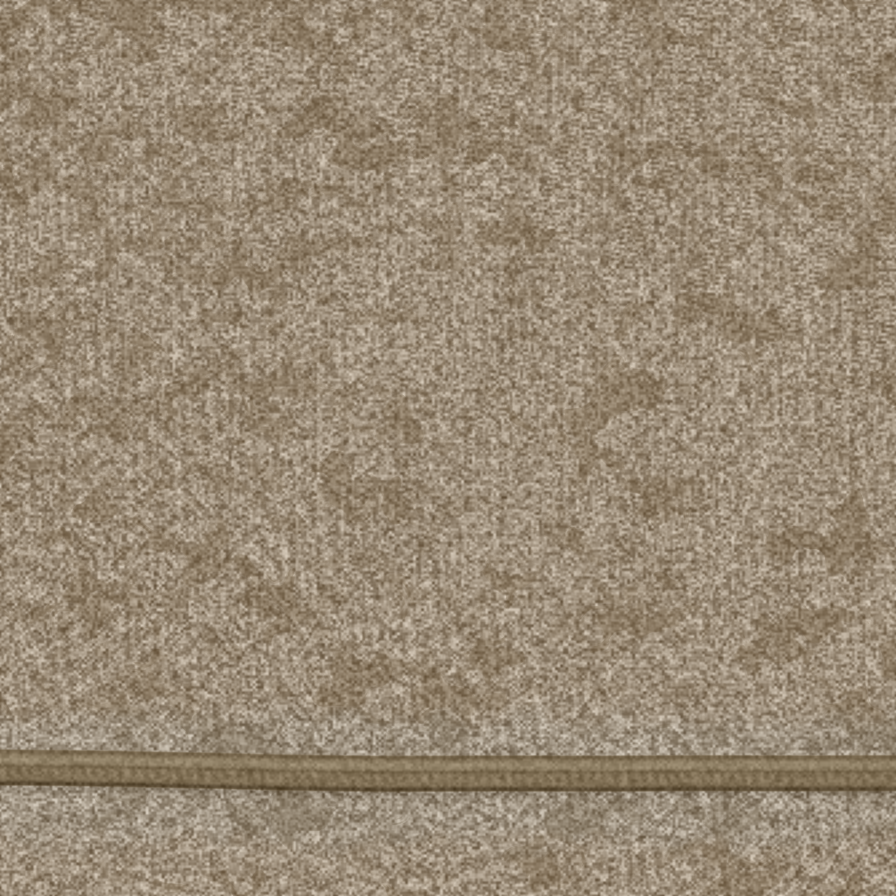
This texture is drawn by a WebGL 1 fragment shader. Its source:

```glsl
precision highp float;
// Worn beige cloth with brown blotches and a corded seam near the bottom edge.
// Fractal noise gives the blotches, fine value noise gives the woven grain,
// and the cord is shaded from its signed height across a gently bent line.
uniform vec2 u_resolution;

float hash(vec2 p) {
  return fract(sin(dot(p, vec2(127.1, 311.7))) * 43758.5453);
}

float noise(vec2 p) {
  vec2 i = floor(p);
  vec2 f = fract(p);
  f = f * f * (3.0 - 2.0 * f);
  float low = mix(hash(i), hash(i + vec2(1.0, 0.0)), f.x);
  float high = mix(hash(i + vec2(0.0, 1.0)), hash(i + vec2(1.0, 1.0)), f.x);
  return mix(low, high, f.y);
}

float fbm(vec2 p) {
  float sum = 0.0;
  float weight = 0.45;
  for (int i = 0; i < 5; i++) {
    sum += weight * noise(p);
    p = mat2(1.6, 1.2, -1.2, 1.6) * p + 7.3;
    weight *= 0.55;
  }
  return sum;
}

// Gaussian ridge of the given width around zero
float ridge(float d, float width) {
  return exp(-d * d / (width * width));
}

// Two-scale thread grain plus faint vertical warp lines
float weave(vec2 p) {
  float fine = noise(p * 335.0) - 0.5;
  float coarse = noise(p * 225.0 + 31.0) - 0.5;
  float warp = noise(p * vec2(170.0, 7.0)) - 0.5;
  return 0.29 * fine + 0.21 * coarse + 0.02 * warp;
}

vec3 cloth(vec2 p, float grain) {
  // Small blotches, slightly wider than tall, with ragged edges
  vec2 bend = vec2(noise(p * 45.0), noise(p * 45.0 + 50.0)) - 0.5;
  float field = fbm(p * vec2(18.0, 23.0) + bend * 0.7 + 3.0);
  float region = noise(p * 4.0 + 11.0) - 0.5;
  float blotch = smoothstep(0.55, 0.65, field + 0.09 * region);

  // Smaller flecks, densest toward the upper left
  float wear = smoothstep(0.9, 0.0, length(p - vec2(0.2, 0.9)));
  float fleck = smoothstep(0.53, 0.65, fbm(p * vec2(42.0, 48.0)) + 0.05 * wear);
  float stain = max(blotch, fleck * (0.45 + 0.4 * wear));
  float halo = smoothstep(0.43, 0.54, field) * (1.0 - stain);

  vec3 sand = vec3(0.621, 0.563, 0.486) + 0.012 * halo;
  vec3 brown = vec3(0.54, 0.472, 0.38);

  // Paler, greyer band on both sides of the seam
  float band = smoothstep(0.045, 0.075, p.y + 0.03 * bend.x);
  band *= 1.0 - smoothstep(0.18, 0.22, p.y + 0.03 * bend.y);
  sand = mix(sand, vec3(0.63, 0.583, 0.515), band);
  brown = mix(brown, vec3(0.555, 0.503, 0.425), band);

  vec3 color = mix(sand, brown, stain * 0.88);
  return color + grain * (1.0 - 0.3 * stain) * vec3(0.95, 1.0, 1.05);
}

// Cord profile: h runs from -1 at the lower edge to 1 at the upper edge
vec3 cord(vec2 p, float h, float grain) {
  vec3 color = mix(vec3(0.51, 0.445, 0.34), vec3(0.58, 0.52, 0.415), ridge(h - 0.45, 0.32));
  color -= 0.07 * ridge(h - 0.1, 0.12);

  // Slanted twists along the lower strand
  float twist = sin(6.2832 * (p.x * 76.0 + h * 0.35 + noise(p * 18.0)));
  color += 0.04 * twist * ridge(h + 0.25, 0.3);

  color = mix(color, vec3(0.42, 0.355, 0.255), 0.7 * ridge(h - 0.92, 0.14));
  color = mix(color, vec3(0.32, 0.26, 0.17), 0.85 * ridge(h + 0.9, 0.16));
  return color + grain * 0.35;
}

void main() {
  vec2 p = gl_FragCoord.xy / u_resolution.y;
  float grain = weave(p);
  vec3 color = cloth(p, grain);

  // Seam drops a little from the left and then runs level
  float center = 0.137 + 0.008 * (1.0 - smoothstep(-0.15, 0.45, p.x));
  center += 0.0015 * (noise(vec2(p.x * 9.0, 4.0)) - 0.5);
  float h = (p.y - center) / 0.0195;

  // Soft shadow under the cord, then the cord itself
  color -= 0.06 * ridge(h + 1.1, 0.3);
  float cover = 1.0 - smoothstep(0.96, 1.1, abs(h));
  color = mix(color, cord(p, h, grain), cover);

  gl_FragColor = vec4(clamp(color, 0.0, 1.0), 1.0);
}
```
